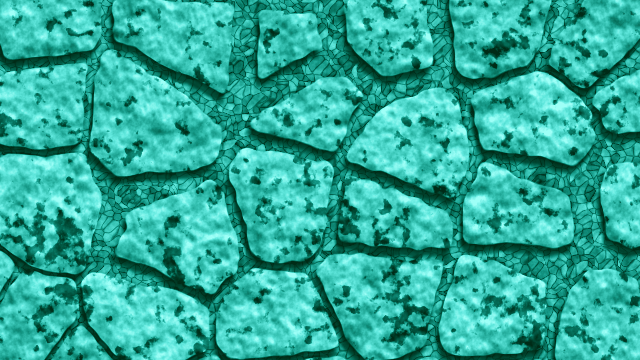
Write a Shadertoy shader that draws this texture.

```glsl
// Rough granite stones set in gravel, tinted turquoise and lit from above.
// Rounded Voronoi cells give the stones, fractal noise their mineral flecks,
// a finer Voronoi the gravel; one tone value is coloured through a ramp.

const vec2 STONE_SIZE = vec2(0.315, 0.265);   // cell size in canvas heights
const float STONE_JITTER = 0.74;
const float CORNER_ROUNDING = 0.022;
const float GAP_MIN = 0.005;
const float GAP_VARIATION = 0.014;
const float GAP_POCKET = 0.028;               // extra width in gravel pockets
const float GRAVEL_SCALE = 48.0;
const float FLECK_SCALE = 36.0;
const float FLECK_DEPTH = 0.60;
const float STONE_TONE = 0.94;
const vec2 LIGHT_STEP = vec2(0.008, 0.024);   // towards the light

const vec3 INK = vec3(0.00, 0.17, 0.09);
const vec3 DEEP = vec3(0.00, 0.30, 0.22);
const vec3 SHADE = vec3(0.02, 0.44, 0.36);
const vec3 TEAL = vec3(0.08, 0.60, 0.53);
const vec3 AQUA = vec3(0.21, 0.76, 0.70);
const vec3 PALE = vec3(0.38, 0.91, 0.87);
const vec3 GLINT = vec3(0.62, 1.00, 0.97);

float hash(vec2 p) {
    return fract(sin(dot(p, vec2(127.1, 311.7))) * 43758.5453);
}

vec2 hash2(vec2 p) {
    return vec2(hash(p), hash(p + 57.3));
}

float noise(vec2 p) {
    vec2 i = floor(p), f = fract(p);
    f = f * f * (3.0 - 2.0 * f);
    return mix(mix(hash(i), hash(i + vec2(1, 0)), f.x),
               mix(hash(i + vec2(0, 1)), hash(i + vec2(1, 1)), f.x), f.y);
}

float fbm(vec2 p) {
    float sum = 0.0, amp = 0.53;
    for (int i = 0; i < 4; i++) {
        sum += amp * noise(p);
        p = mat2(1.6, 1.2, -1.2, 1.6) * p + 7.3;
        amp *= 0.5;
    }
    return sum;
}

float smoothMin(float a, float b, float k) {
    float h = max(k - abs(a - b), 0.0) / k;
    return min(a, b) - h * h * k * 0.25;
}

vec2 cellPoint(vec2 cell) {
    return cell + 0.5 + STONE_JITTER * (hash2(cell) - 0.5);
}

// x: distance inside the stone outline (negative in the gap), yz: stone cell
vec3 stone(vec2 p) {
    p += 0.022 * (vec2(noise(p * 8.0), noise(p * 8.0 + 31.0)) - 0.5);
    p += 0.011 * (vec2(noise(p * 32.0), noise(p * 32.0 + 17.0)) - 0.5);
    vec2 home = floor(p / STONE_SIZE), nearest = home, toNearest = vec2(9.0);
    for (int y = -1; y <= 1; y++)
    for (int x = -1; x <= 1; x++) {
        vec2 cell = home + vec2(x, y);
        vec2 r = cellPoint(cell) * STONE_SIZE - p;
        if (dot(r, r) < dot(toNearest, toNearest)) {
            toNearest = r;
            nearest = cell;
        }
    }
    float edge = 1.0;
    for (int y = -2; y <= 2; y++)
    for (int x = -2; x <= 2; x++) {
        if (x == 0 && y == 0) continue;
        vec2 r = cellPoint(nearest + vec2(x, y)) * STONE_SIZE - p;
        float d = dot(0.5 * (r + toNearest), normalize(r - toNearest));
        edge = smoothMin(edge, d, CORNER_ROUNDING);
    }
    float pocket = smoothstep(0.5, 0.85, noise(p * 2.6 + 4.0));
    float gap = GAP_MIN + GAP_VARIATION * hash(nearest + 9.1) + GAP_POCKET * pocket;
    return vec3(edge - gap, nearest);
}

float gravelTone(vec2 p) {
    vec2 q = p * GRAVEL_SCALE + 1.5 * noise(p * 30.0);
    vec2 home = floor(q), nearest = home;
    float d1 = 9.0, d2 = 9.0;
    for (int y = -1; y <= 1; y++)
    for (int x = -1; x <= 1; x++) {
        vec2 cell = home + vec2(x, y);
        float d = length(cell + hash2(cell) - q);
        if (d < d1) { d2 = d1; d1 = d; nearest = cell; }
        else d2 = min(d2, d);
    }
    float grain = 0.46 + 0.42 * hash(nearest + 3.7);
    float crevice = 1.0 - smoothstep(0.0, 0.28, d2 - d1);
    return grain - 0.32 * crevice + 0.5 * (fbm(p * 70.0) - 0.5);
}

float graniteTone(vec2 p, vec2 id) {
    vec2 q = p + id * 3.17;                   // each stone has its own pattern
    float bump = fbm(q * 30.0) - fbm(q * 30.0 + vec2(0.12, 0.38));
    float cluster = 0.26 * (noise(q * 11.0) - 0.5);
    float fleck = smoothstep(0.58, 0.74, fbm(q * FLECK_SCALE + 11.0) + cluster);
    float stain = smoothstep(0.46, 0.70, fbm(q * 17.0 + 5.0));
    float tone = STONE_TONE + 0.12 * (hash(id + 2.3) - 0.5);
    tone += 0.85 * bump + 0.40 * (fbm(q * 55.0) - 0.5);
    return tone - 0.20 * stain - FLECK_DEPTH * fleck;
}

vec3 ramp(float tone) {
    float t = clamp(tone, 0.0, 1.2) * 5.0;
    vec3 c = mix(INK, DEEP, clamp(t, 0.0, 1.0));
    c = mix(c, SHADE, clamp(t - 1.0, 0.0, 1.0));
    c = mix(c, TEAL, clamp(t - 2.0, 0.0, 1.0));
    c = mix(c, AQUA, clamp(t - 3.0, 0.0, 1.0));
    c = mix(c, PALE, clamp(t - 4.0, 0.0, 1.0));
    return mix(c, GLINT, clamp(t - 5.0, 0.0, 1.0));
}

void mainImage(out vec4 fragColor, in vec2 fragCoord) {
    vec2 p = fragCoord / iResolution.y;
    vec3 here = stone(p);
    float towardLight = stone(p + LIGHT_STEP).x;

    // Stone faces: bright upper rims, dim undersides
    float rim = 1.0 - smoothstep(0.0, 0.045, here.x);
    float facing = clamp((here.x - towardLight) / length(LIGHT_STEP), -1.0, 1.0);
    float face = graniteTone(p, here.yz) + rim * (0.16 * facing - 0.05);

    // Gravel bed under the cast shadow of the stone above
    float shadow = smoothstep(-0.008, 0.010, towardLight);
    float contact = smoothstep(-0.014, 0.0, here.x);
    float bed = gravelTone(p) * (1.0 - 0.72 * shadow) - 0.14 * contact;

    float onStone = smoothstep(-0.002, 0.003, here.x);
    fragColor = vec4(ramp(mix(bed, face, onStone)), 1.0);
}
```
